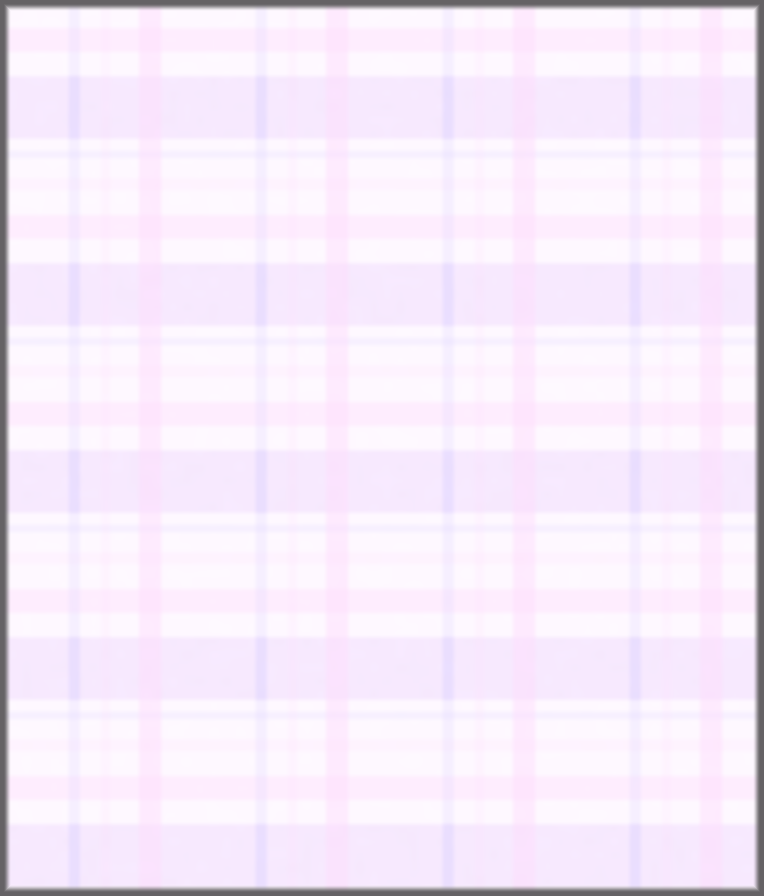
Reproduce this pattern procedurally as a Shadertoy shader.

```glsl
// Pale pink and lavender plaid inside a soft grey frame.
// Blurred stripes repeat along each axis and are layered as translucent inks;
// the upright lavender threads deepen where they cross the broad bands.

#define TILE 0.2087                    // repeat size, in canvas heights
#define BLUR 0.018                     // stripe edge softness, in repeats
#define FRAME_INNER 0.0039             // where the frame starts to fade
#define FRAME_OUTER 0.0127             // where the frame has faded out
#define MOTTLE 0.006                   // strength of the faint cloth unevenness
#define PAPER vec3(0.996, 0.974, 1.0)
#define BAND vec3(0.968, 0.914, 0.996)
#define PINK vec3(0.995, 0.865, 0.990)
#define LAVENDER vec3(0.875, 0.835, 0.998)
#define FRAME vec3(0.395, 0.385, 0.395)

float hash(vec2 p) {
    vec3 q = fract(vec3(p.xyx) * 0.1031);
    q += dot(q, q.yzx + 33.33);
    return fract((q.x + q.y) * q.z);
}

float valueNoise(vec2 p) {
    vec2 cell = floor(p), f = fract(p);
    f = f * f * (3.0 - 2.0 * f);
    float low = mix(hash(cell), hash(cell + vec2(1, 0)), f.x);
    float high = mix(hash(cell + vec2(0, 1)), hash(cell + vec2(1, 1)), f.x);
    return mix(low, high, f.y);
}

// Coverage of a repeating stripe; all lengths are in repeats
float stripe(float t, float center, float halfWidth) {
    float d = abs(fract(t - center + 0.5) - 0.5) - halfWidth;
    return 1.0 - smoothstep(-BLUR, BLUR, d);
}

void mainImage(out vec4 fragColor, in vec2 fragCoord) {
    vec2 size = iResolution.xy / iResolution.y;
    vec2 pos = fragCoord / iResolution.y;
    vec2 t = vec2(pos.x, 1.0 - pos.y) / TILE;   // repeats from the top left

    // Horizontal stripes
    float band = stripe(t.y, 0.575, 0.167);
    vec3 color = mix(PAPER, BAND, band);
    color = mix(color, PINK, 0.40 * stripe(t.y, 0.214, 0.064));
    color = mix(color, PINK, 0.20 * stripe(t.y, 0.985, 0.032));
    color = mix(color, LAVENDER, 0.24 * stripe(t.y, 0.826, 0.020));

    // Vertical stripes
    color = mix(color, PINK, 0.50 * stripe(t.x, 0.803, 0.060));
    color = mix(color, PINK, 0.18 * stripe(t.x, 0.565, 0.025));
    float thread = stripe(t.x, 0.397, 0.030);
    color = mix(color, LAVENDER, thread * mix(0.27, 0.55, band));

    // Slight unevenness, strongest in the broad bands
    float cloud = valueNoise(t * 14.0) - 0.5;
    color += MOTTLE * cloud * mix(0.4, 1.0, band);

    // Frame, faded towards the cloth
    vec2 edge = min(pos, size - pos);
    float inside = smoothstep(FRAME_INNER, FRAME_OUTER, min(edge.x, edge.y));
    color = mix(FRAME, color, inside);

    fragColor = vec4(clamp(color, 0.0, 1.0), 1.0);
}
```
